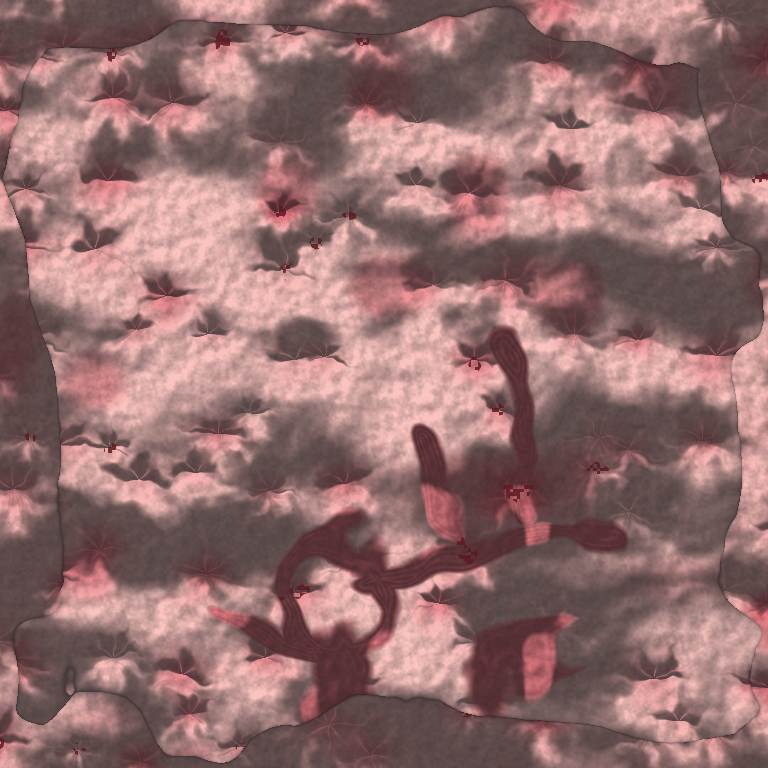
Reproduce this texture procedurally as a Shadertoy shader.

```glsl
// Puckered rose leather: soft folds of light and shadow, pinched into many
// star-shaped creases, with maroon cords low down and a ragged overlapping rim.
// Noise gives the folds, a jittered grid the stars, distance functions the cords.

float hash(vec2 p) {
    vec3 q = fract(p.xyx * 0.1031);
    q += dot(q, q.yzx + 33.33);
    return fract((q.x + q.y) * q.z);
}

float noise(vec2 p) {
    vec2 i = floor(p), f = fract(p);
    f = f * f * (3.0 - 2.0 * f);
    return mix(mix(hash(i), hash(i + vec2(1, 0)), f.x),
               mix(hash(i + vec2(0, 1)), hash(i + vec2(1, 1)), f.x), f.y);
}

vec2 wobble(vec2 p) { return vec2(noise(p), noise(p + 31.7)) - 0.5; }

float fbm(vec2 p) {
    float sum = 0.0, amp = 0.533;
    for (int i = 0; i < 4; i++) {
        sum += amp * noise(p);
        p = mat2(1.6, 1.2, -1.2, 1.6) * p + 7.3;
        amp *= 0.5;
    }
    return sum;
}

float segment(vec2 p, vec2 a, vec2 b) {
    vec2 ab = b - a;
    return length(p - a - ab * clamp(dot(p - a, ab) / dot(ab, ab), 0.0, 1.0));
}

// Star creases: x = shadow, y = light, z = stain, w = speckle; tilt bends the folds
vec4 stars(vec2 p, out float tilt) {
    const float cells = 10.0;
    vec4 sum = vec4(0);
    tilt = 0.0;
    vec2 home = floor(p * cells);
    for (int y = -1; y <= 1; y++)
    for (int x = -1; x <= 1; x++) {
        vec2 id = home + vec2(x, y) + 20.0;
        float kind = hash(id + 5.7);
        if (kind > 0.85) continue;
        vec2 jitter = 0.1 + 0.8 * vec2(hash(id), hash(id + 41.3));
        vec2 d = p - (id - 20.0 + jitter) / cells;
        d += (0.022 * wobble(p * 38.0) + 0.008 * wobble(p * 110.0)) * smoothstep(0.0, 0.035, length(d));
        d.y *= 1.15;
        float size = mix(0.028, 0.052, hash(id + 13.1));
        float r = length(d) / size;
        if (r > 2.2) continue;
        float a = atan(d.x, d.y + 1e-6), up = cos(a);
        float n = 5.0 + floor(3.0 * hash(id + 9.9));
        float phase = 6.28 * hash(id + 2.2);
        float lobe = cos(n * a + phase);
        float spoke = abs(sin(0.5 * (n * a + phase)));
        float fade = 1.0 - smoothstep(1.2, 2.2, r);
        tilt += fade * exp(-0.5 * r * r) * (0.14 * lobe * min(r, 1.0) * smoothstep(0.5, -0.5, up) - 0.20 * up * min(r * 2.0, 1.0));
        // rounded petals fan upward, thin arms reach outward, a lit fan hangs below
        float petal = smoothstep(-0.3, 0.25, up + 0.35 * lobe) * (1.0 - smoothstep(0.55, 1.0, r / (0.85 + 0.22 * lobe)));
        float arm = pow(abs(lobe), 7.0) * exp(-1.2 * r) * smoothstep(-0.9, -0.1, up);
        float fan = smoothstep(-0.1, 0.8, -up) * exp(-1.1 * r * r);
        float ray = pow(spoke, 22.0) * exp(-1.7 * r);
        sum.x += fade * (0.95 * petal + 0.7 * arm);
        sum.y += fade * (0.4 * fan + 0.8 * ray);
        sum.z += exp(-1.9 * r * r) * mix(0.05, 1.1, hash(id + 77.0));
        float dots = step(0.5, hash(floor(p * 220.0) + 3.0));
        sum.w += dots * step(kind, 0.12) * (1.0 - smoothstep(0.4, 0.45, r + 0.35 * noise(p * 90.0)));
    }
    return sum;
}

// Distance to the centre lines of the looping cords
float cords(vec2 p) {
    p += 0.055 * wobble(p * 9.0) + 0.02 * wobble(p * 25.0);
    float d = abs(length(p - vec2(0.455, 0.23)) - 0.066);
    d = min(d, segment(p, vec2(0.50, 0.26), vec2(0.81, 0.29)));
    d = min(d, segment(p, vec2(0.65, 0.54), vec2(0.68, 0.31)));
    d = min(d, segment(p, vec2(0.565, 0.43), vec2(0.60, 0.30)));
    d = min(d, segment(p, vec2(0.30, 0.21), vec2(0.42, 0.15)));
    // swirling tangle under the ring
    float tangle = 0.11 * abs(noise(p * vec2(9.0, 13.0) + 3.0) - 0.5);
    return min(d, tangle + 0.4 * max(length((p - vec2(0.57, 0.12)) * vec2(0.6, 1.0)) - 0.08, 0.0));
}

void mainImage(out vec4 fragColor, in vec2 fragCoord) {
    vec2 uv = fragCoord / iResolution.xy;

    // Scalloped rim showing a shifted layer
    vec2 inset = min(uv, 1.0 - uv);
    float rim = min(inset.x, inset.y) - 0.075 * smoothstep(0.25, 0.8, noise(uv * 8.0 + 4.0))
              - 0.025 * noise(uv * 17.0) - 0.003 * noise(uv * 70.0);
    float flap = step(rim, 0.0);
    vec2 p = uv + flap * vec2(3.73, 1.31);

    // Broad folds, brightest above the middle, with a dim band below
    float tilt;
    vec4 star = stars(p, tilt);
    vec2 bend = 0.10 * wobble(p * 6.0) + 0.03 * wobble(p * 19.0);
    float folds = fbm((p + bend) * vec2(5.5, 9.5) + 2.0) + tilt;
    vec2 dome = (uv - vec2(0.50, 0.64)) * vec2(1.7, 2.6);
    float band = (uv.y - 0.37 - 0.05 * sin(uv.x * 7.0)) / 0.07;
    folds += (1.0 - flap) * (0.14 * exp(-dot(dome, dome)) - 0.12 * exp(-band * band));
    float light = smoothstep(0.40, 0.74, folds - 0.02);

    // Pinched stars
    light = light * (1.0 - min(star.x, 1.0)) + star.y * (0.3 + 0.7 * light);
    float stain = 0.85 * star.z + 0.6 * smoothstep(0.68, 0.9, noise(p * 8.0 + 60.0)) + 0.1 * flap;

    // Ridged cords with a few worn pink patches
    float d = cords(uv) + 0.012 * (noise(uv * 30.0) - 0.5);
    float cord = (1.0 - smoothstep(0.010, 0.019, d)) * (1.0 - flap);
    float worn = 0.85 * smoothstep(0.64, 0.8, noise(uv * 20.0 + 8.0));
    float ridge = 0.07 * sin(d * 900.0 + 5.0 * noise(uv * 40.0));
    light = mix(light, worn - 0.03 + ridge, cord * 0.92);
    stain = max(stain, cord);

    // Leather grain lit from the upper left
    vec2 g = p * 75.0;
    float grain = fbm(g) - fbm(g + vec2(-0.5, 0.5));
    float weave = noise(p * 270.0) - 0.5;
    light = clamp(light, 0.0, 1.0);
    light += grain * (0.12 + 0.62 * light) + weave * (0.07 + 0.08 * light);

    // Rim edge: thin dark line and a soft cast shadow
    light -= 0.3 * exp(-abs(rim) / 0.0015) + 0.3 * (1.0 - flap) * exp(-max(rim, 0.0) / 0.008) * light;

    vec3 shadowBrown = vec3(0.365, 0.297, 0.295), paleRose = vec3(0.90, 0.705, 0.69);
    vec3 color = mix(shadowBrown, paleRose, clamp(light, -0.15, 1.15));
    color *= mix(vec3(1), vec3(0.92, 0.63, 0.69), clamp(stain, 0.0, 1.1));
    color = mix(color, vec3(0.36, 0.10, 0.13), 0.85 * min(star.w, 1.0));
    fragColor = vec4(color, 1);
}
```
